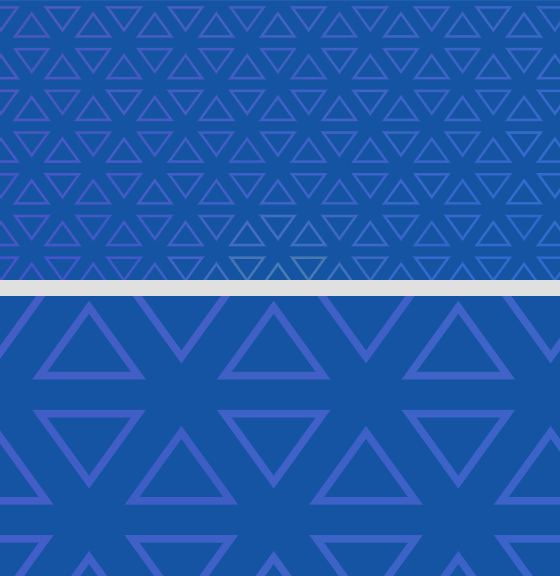
Top, the full canvas; bottom, a detail of the centre.
A WebGL 1 fragment shader for this pattern:

```glsl
precision highp float;
// Rows of outlined triangles, alternately pointing up and down, on flat blue.
// Each outline is a hollowed triangle distance; its single tint is taken from
// a violet-to-blue gradient with a teal glow at the bottom centre.

uniform vec2 u_resolution;

float hash(vec2 p) {
  return fract(sin(dot(p, vec2(12.9898, 78.233))) * 43758.5453);
}

// Distance to a triangle with its base on y = 0 and its apex at y = size.y
float triangle(vec2 p, vec2 size) {
  vec2 sideNormal = normalize(size.yx);
  return max(-p.y, dot(vec2(abs(p.x) - size.x, p.y), sideNormal));
}

// Tint for a triangle centred at c, with y running down from the top
vec3 tintAt(vec2 c, vec2 cell) {
  float across = clamp(c.x * 0.5, 0.0, 1.0);
  float down = clamp(c.y, 0.0, 1.0);
  vec3 top = mix(vec3(0.30, 0.35, 0.74), vec3(0.23, 0.40, 0.78), across);
  vec3 bottom = mix(vec3(0.28, 0.33, 0.79), vec3(0.18, 0.43, 0.81), across);
  vec3 tint = mix(top, bottom, down);

  // Teal glow, slightly uneven from one triangle to the next
  vec2 g = (c - vec2(1.01, 1.03)) / vec2(0.27, 0.22);
  float glow = exp(-dot(g, g)) * (0.85 + 0.15 * hash(cell));
  tint = mix(tint, vec3(0.30, 0.51, 0.67), glow);
  return tint + 0.012 * (hash(cell + 7.0) - 0.5);
}

void main() {
  // Canvas height is one unit, y runs down
  float pixel = 1.0 / u_resolution.y;
  vec2 p = vec2(gl_FragCoord.x, u_resolution.y - gl_FragCoord.y) * pixel;
  vec3 color = vec3(0.08, 0.33, 0.64);

  vec2 pitch = vec2(0.1099, 0.149);
  vec2 q = p - vec2(0.0034, 0.0219);
  float row = floor((q.y + 0.01) / pitch.y);
  float firstColumn = floor(q.x / pitch.x);

  // The two columns whose triangles can reach this point
  for (int i = 0; i < 2; i++) {
    vec2 cell = vec2(firstColumn + float(i), row);
    vec2 local = q - cell * pitch;
    float pointsUp = mod(cell.x + cell.y, 2.0);
    local.y = mix(local.y, 0.1128 - local.y, pointsUp);

    float d = triangle(local, vec2(0.0677, 0.0938));
    float outline = max(d, -d - 0.0091);
    float cover = clamp(0.5 - outline / pixel, 0.0, 1.0);
    vec2 centre = cell * pitch + vec2(0.0034, 0.078);
    color = mix(color, tintAt(centre, cell), cover);
  }

  // Faint hairline along the top edge
  color += 0.05 * (1.0 - smoothstep(0.001, 0.004, p.y));

  gl_FragColor = vec4(color, 1.0);
}
```
